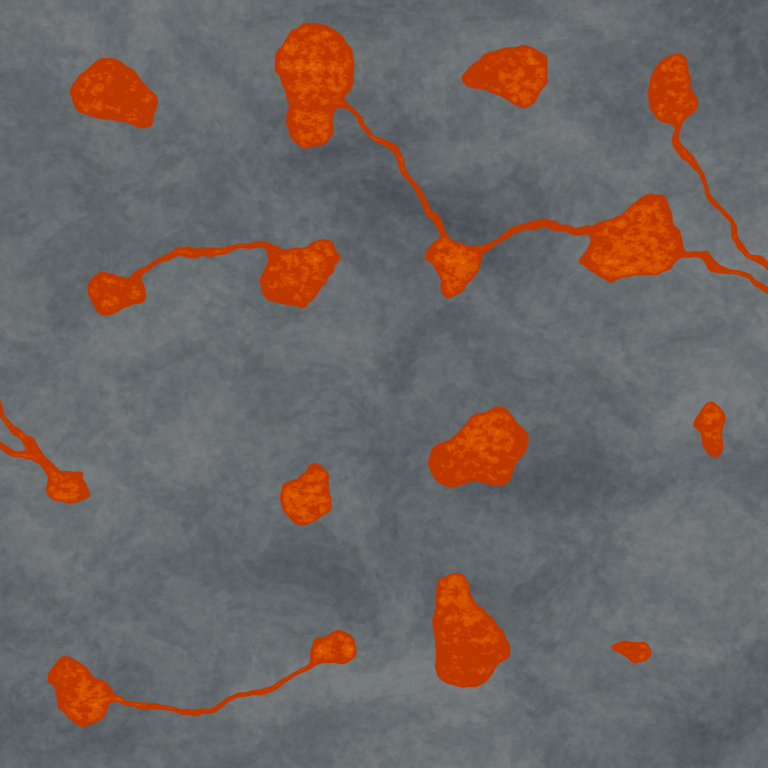
Reproduce this texture procedurally as a WebGL 2 fragment shader.

```glsl
#version 300 es
precision highp float;

// Weathered grey concrete with scattered patches of orange rust.
// The concrete is layered gradient noise; the rust is a jittered grid of
// noise-warped tapered blobs, some of them joined by thin curved veins.

uniform vec2 u_resolution;
out vec4 fragColor;

const float TAU = 6.28319;
const float GRID = 4.0;          // rust cells across the canvas
const float VEIN_WIDTH = 0.017;  // half width, in cells
const float VEIN_CHANCE = 0.24;

float hash(vec2 p, float seed) {
    vec3 q = fract(vec3(p.xyx + seed * 7.31) * vec3(0.1031, 0.1030, 0.0973));
    q += dot(q, q.yzx + 33.33);
    return fract((q.x + q.y) * q.z);
}

float cornerGradient(vec2 corner, vec2 offset) {
    float angle = TAU * hash(corner, 1.0);
    return dot(vec2(cos(angle), sin(angle)), offset);
}

// Gradient noise, roughly -0.7 to 0.7
float noise(vec2 p) {
    vec2 i = floor(p), f = fract(p), e = vec2(1.0, 0.0);
    vec2 u = f * f * f * (f * (f * 6.0 - 15.0) + 10.0);
    float low = mix(cornerGradient(i, f), cornerGradient(i + e.xy, f - e.xy), u.x);
    float high = mix(cornerGradient(i + e.yx, f - e.yx), cornerGradient(i + e.xx, f - e.xx), u.x);
    return mix(low, high, u.y);
}

float fbm(vec2 p, int octaves, float gain) {
    float sum = 0.0, amplitude = 0.5;
    for (int i = 0; i < octaves; i++) {
        sum += amplitude * noise(p);
        p = mat2(1.6, 1.2, -1.2, 1.6) * p + 17.3;
        amplitude *= gain;
    }
    return sum;
}

float smoothMin(float a, float b, float k) {
    float h = max(k - abs(a - b), 0.0) / k;
    return min(a, b) - h * h * k * 0.25;
}

// Distance to a segment whose radius runs from ra to rb
float taperedSegment(vec2 p, vec2 a, vec2 b, float ra, float rb) {
    vec2 pa = p - a, ba = b - a;
    float t = clamp(dot(pa, ba) / dot(ba, ba), 0.0, 1.0);
    return length(pa - ba * t) - mix(ra, rb, t);
}

vec2 blobCentre(vec2 cell) {
    return cell + 0.5 + 0.5 * (vec2(hash(cell, 2.0), hash(cell, 3.0)) - 0.5);
}

float blob(vec2 p, vec2 cell) {
    float size = hash(cell, 4.0), angle = TAU * hash(cell, 5.0);
    float radius = mix(0.07, 0.215, size * size);
    vec2 reach = vec2(cos(angle), sin(angle)) * radius * mix(0.4, 0.8, hash(cell, 6.0));
    vec2 centre = blobCentre(cell);
    return taperedSegment(p, centre - reach, centre + reach, radius, radius * 0.6);
}

// Curved strand between two points, followed in short straight steps
float vein(vec2 p, vec2 a, vec2 b, float bend, float width) {
    const int STEPS = 9;
    vec2 control = 0.5 * (a + b) + bend * vec2(a.y - b.y, b.x - a.x);
    vec2 from = a;
    float d = 10.0;
    for (int i = 1; i <= STEPS; i++) {
        float t = float(i) / float(STEPS);
        vec2 to = mix(mix(a, control, t), mix(control, b, t), t);
        d = min(d, taperedSegment(p, from, to, width, width));
        from = to;
    }
    return d;
}

// Signed distance to all rust, in cells
float rustDistance(vec2 p) {
    vec2 home = floor(p);
    float d = 10.0;
    for (int y = -1; y <= 1; y++)
    for (int x = -1; x <= 1; x++) {
        vec2 cell = home + vec2(x, y);
        d = smoothMin(d, blob(p, cell), 0.06);
        if (hash(cell, 8.0) < VEIN_CHANCE) {
            vec2 next = cell + vec2(1.0, floor(hash(cell, 9.0) * 3.0) - 1.0);
            float bend = 0.8 * (hash(cell, 10.0) - 0.5);
            float strand = vein(p, blobCentre(cell), blobCentre(next), bend, VEIN_WIDTH);
            d = smoothMin(d, strand, 0.06);
        }
    }
    return d;
}

vec3 concrete(vec2 p) {
    vec2 warp = vec2(noise(p * 6.0 + 3.7), noise(p * 6.0 + 41.2));
    float clouds = fbm(p * vec2(2.6, 4.4) + 0.35 * warp + 9.0, 7, 0.58);
    float flakes = smoothstep(-0.08, 0.08, fbm(p * vec2(13.0, 17.0) + warp, 5, 0.65)) - 0.5;
    float grain = fbm(p * 65.0 + 5.0, 3, 0.7);
    float tone = 0.65 + 1.05 * clouds + 0.17 * flakes + 0.42 * grain;
    return mix(vec3(0.285, 0.31, 0.335), vec3(0.455, 0.473, 0.48), clamp(tone, 0.0, 1.08));
}

vec3 rust(vec2 p, float depth) {
    float speckle = fbm(p * vec2(60.0, 75.0) + 21.0, 3, 0.75);
    float bloom = noise(p * 9.0 + 13.0);
    float heat = 0.3 + 1.3 * speckle + 0.6 * bloom;
    heat *= smoothstep(-0.004, 0.012, depth);
    vec3 colour = mix(vec3(0.735, 0.215, 0.0), vec3(0.82, 0.32, 0.0), smoothstep(0.1, 0.6, heat));
    return mix(colour, vec3(0.91, 0.43, 0.03), smoothstep(0.6, 1.1, heat));
}

void main() {
    float scale = min(u_resolution.x, u_resolution.y);
    vec2 p = gl_FragCoord.xy / scale;

    // Ragged outline: broad lobes plus small nicks
    vec2 lobes = vec2(noise(p * 19.0 + 2.0), noise(p * 19.0 + 57.0));
    vec2 nicks = vec2(noise(p * 70.0 + 8.0), noise(p * 70.0 + 33.0));
    vec2 ragged = p + 0.019 * lobes + 0.0035 * nicks;
    float d = rustDistance(ragged * GRID) / GRID;

    float edge = 0.8 / scale;
    float cover = 1.0 - smoothstep(-edge, edge, d);
    fragColor = vec4(mix(concrete(p), rust(p, -d), cover), 1.0);
}
```
